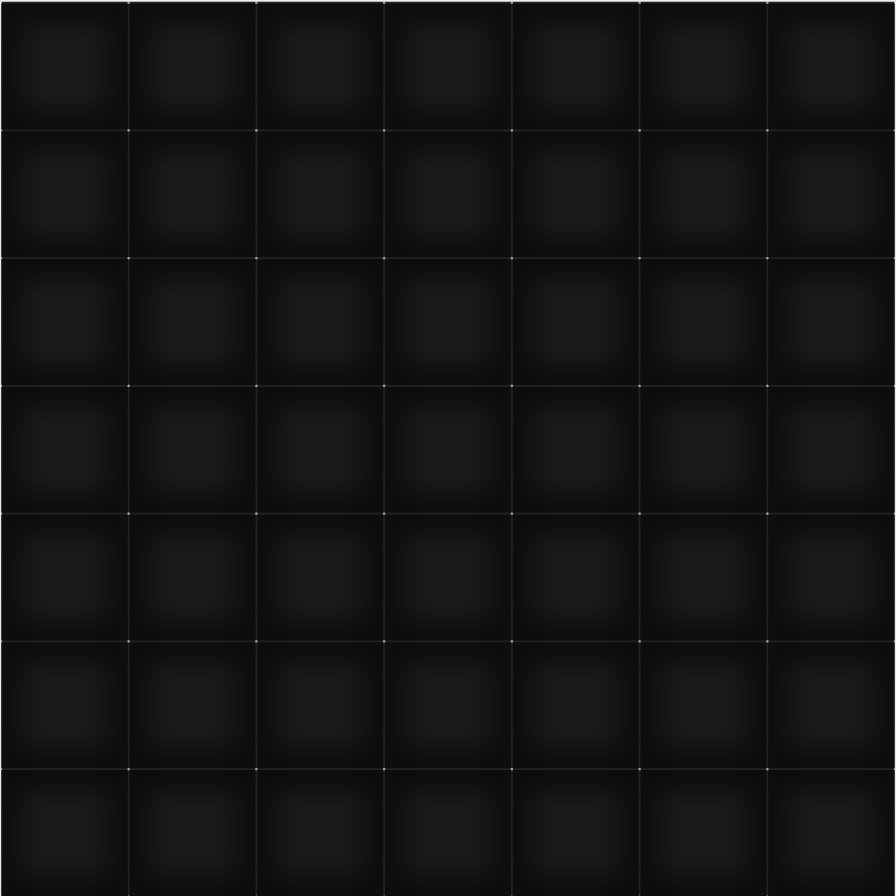
Write a three.js fragment shader that draws this pattern.

```glsl
// Seven by seven near-black square tiles, each with a soft glow in the middle,
// divided by hairline seams with a small pale stud at every crossing.
// Tiles come from fract; a thin pale margin shows at the left, right and top.

varying vec2 vUv;

// Share of a pixel covered by a shape with signed distance d.
float coverage(float d, float pixel) {
    return clamp(0.5 - d / pixel, 0.0, 1.0);
}

// Glow across one axis of a tile: dark at both ends, flat in the middle.
float glowProfile(float t) {
    return smoothstep(-0.02, 0.36, min(t, 1.0 - t));
}

void main() {
    float unit = 1.0 / 512.0;
    float period = 73.0 * unit;
    float pixel = max(fwidth(vUv.x), 1e-5);

    // Tile coordinates, counted from the upper left seam crossing
    vec2 fromCorner = vec2(vUv.x - 0.5 * unit, 1.0 - vUv.y - 1.5 * unit);
    vec2 tile = fract(fromCorner / period);
    vec2 toSeam = min(tile, 1.0 - tile) * period;

    // Tile face
    float glow = glowProfile(tile.x) * glowProfile(tile.y);
    vec3 color = mix(vec3(0.049), vec3(0.105, 0.104, 0.104), glow);

    // Hairline seams
    float seam = coverage(min(toSeam.x, toSeam.y) - 0.5 * unit, pixel);
    color = mix(color, vec3(0.135), seam);

    // Studs at the crossings
    float stud = coverage(length(toSeam) - 0.72 * unit, pixel);
    color = mix(color, vec3(0.62), stud);

    // Pale margin around the sheet
    float sideMargin = coverage(min(vUv.x, 1.0 - vUv.x) - 0.65 * unit, pixel);
    float topMargin = coverage(1.0 - vUv.y - unit, pixel);
    color = mix(color, vec3(0.93), max(sideMargin, topMargin));

    gl_FragColor = vec4(color, 1.0);
}
```
